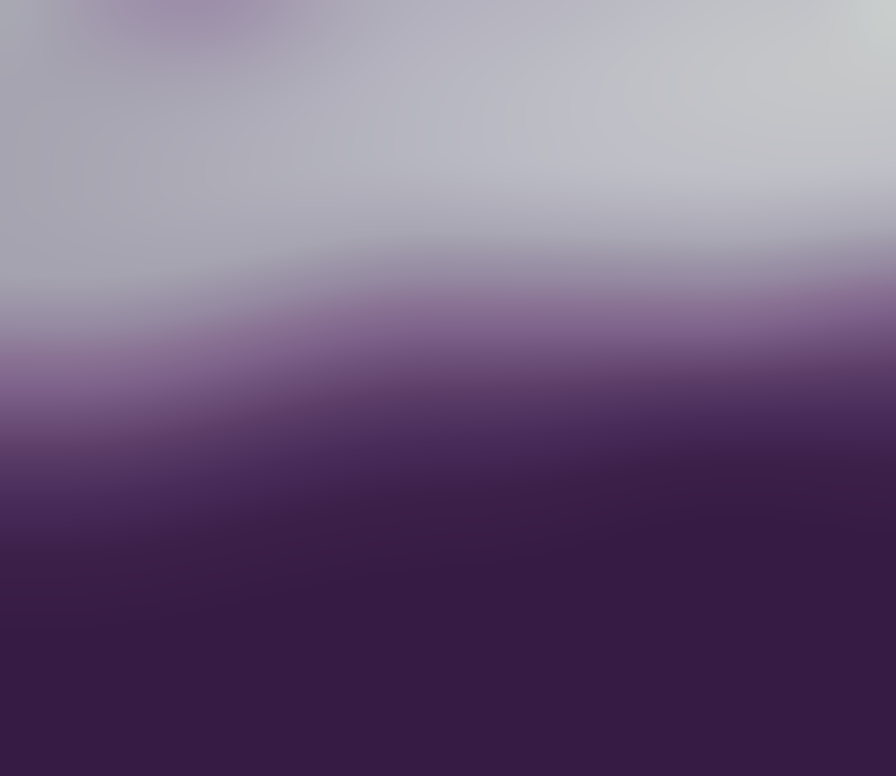
Write a WebGL 2 fragment shader that draws this background.

```glsl
#version 300 es
precision highp float;
// A soft dusk gradient: deep plum below, pale silver haze above.
// Height over a gently rising horizon picks the band colour, and
// broad elliptical glows tint the haze.

uniform vec2 u_resolution;
out vec4 outColor;

// Elliptical Gaussian falloff, 1 at its centre.
float glow(vec2 p, vec2 center, vec2 radius) {
  vec2 q = (p - center) / radius;
  return exp(-dot(q, q));
}

// Height of the violet line across the canvas.
float horizon(float x) {
  return 0.495 + 0.075 * smoothstep(0.06, 0.50, x)
               + 0.028 * smoothstep(0.78, 1.05, x);
}

// Signed height over the horizon, with band widths varying along x.
float bandHeight(vec2 p) {
  float h = p.y - horizon(p.x);
  float lower = 1.0 - 0.22 * glow(vec2(p.x, 0.0), vec2(0.8, 0.0), vec2(0.18));
  float upper = mix(1.0, 0.76, p.x);
  return h / mix(lower, upper, smoothstep(-0.04, 0.04, h));
}

// Colour ramp from plum through violet to grey.
vec3 bandColor(float h) {
  const int STOPS = 8;
  float heights[STOPS] = float[](-0.32, -0.21, -0.14, -0.075, 0.0, 0.045, 0.085, 0.15);
  vec3 colors[STOPS] = vec3[](
    vec3(0.210, 0.105, 0.265), vec3(0.235, 0.125, 0.290),
    vec3(0.285, 0.170, 0.350), vec3(0.360, 0.240, 0.410),
    vec3(0.485, 0.375, 0.535), vec3(0.540, 0.450, 0.580),
    vec3(0.585, 0.540, 0.635), vec3(0.645, 0.635, 0.685));
  vec3 color = colors[0];
  for (int i = 1; i < STOPS; i++) {
    float t = clamp((h - heights[i - 1]) / (heights[i] - heights[i - 1]), 0.0, 1.0);
    color = mix(color, colors[i], t);
  }
  return color;
}

// Haze brightening to the right, with soft tinted patches.
vec3 hazeColor(vec2 p) {
  vec3 grey = vec3(0.645, 0.640, 0.685);
  vec3 silver = vec3(0.740, 0.740, 0.780);
  vec3 pale = vec3(0.775, 0.780, 0.785);
  vec3 mauve = vec3(0.610, 0.550, 0.660);
  vec3 mint = vec3(0.800, 0.830, 0.810);
  vec3 color = mix(grey, silver, smoothstep(-0.1, 0.75, p.x));
  color = mix(color, pale, 0.9 * glow(p, vec2(0.92, 0.91), vec2(0.25, 0.13)));
  color = mix(color, vec3(0.69, 0.68, 0.73), 0.6 * glow(p, vec2(0.5, 1.03), vec2(0.22, 0.1)));
  color = mix(color, mauve, 0.95 * glow(p, vec2(0.21, 1.01), vec2(0.15, 0.10)));
  color = mix(color, vec3(0.67, 0.68, 0.71), 0.6 * glow(p, vec2(0.0, 1.0), vec2(0.07, 0.08)));
  return mix(color, mint, 0.7 * glow(p, vec2(1.0), vec2(0.06, 0.08)));
}

void main() {
  vec2 p = gl_FragCoord.xy / u_resolution;
  float h = bandHeight(p);
  vec3 color = mix(bandColor(h), hazeColor(p), smoothstep(0.10, 0.27, h));
  outColor = vec4(color, 1.0);
}
```
